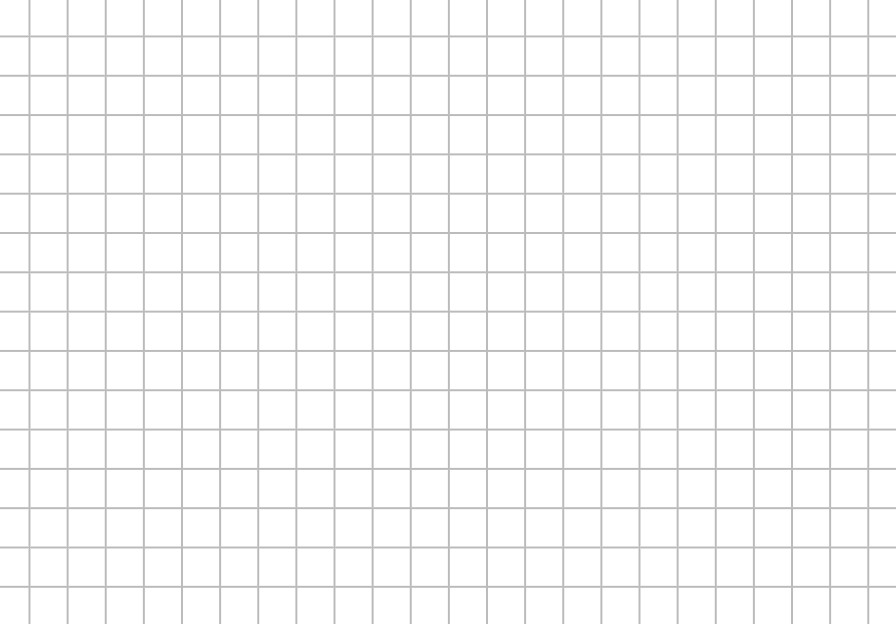
This pattern is drawn by a WebGL 1 fragment shader. Its source:

```glsl
precision highp float;

uniform vec2 u_resolution;

// Distance to the nearest grid line along each axis
vec2 lineDistance(vec2 p, vec2 pitch) {
    return abs(fract(p / pitch + 0.5) - 0.5) * pitch;
}

void main() {
    // Centred coordinates, canvas height = 1
    vec2 p = (gl_FragCoord.xy - 0.5 * u_resolution) / u_resolution.y;
    float pixel = 1.0 / u_resolution.y;

    // Thin ruled lines, slightly taller cells than wide
    vec2 d = lineDistance(p - vec2(0.0014, 0.0006), vec2(0.0611, 0.063));
    vec2 coverage = clamp(0.5 + (0.00157 - d) / pixel, 0.0, 1.0);

    // Grey ink on white paper
    float ink = max(coverage.x, coverage.y);
    gl_FragColor = vec4(mix(vec3(1.0), vec3(0.73), ink), 1.0);
}
```
